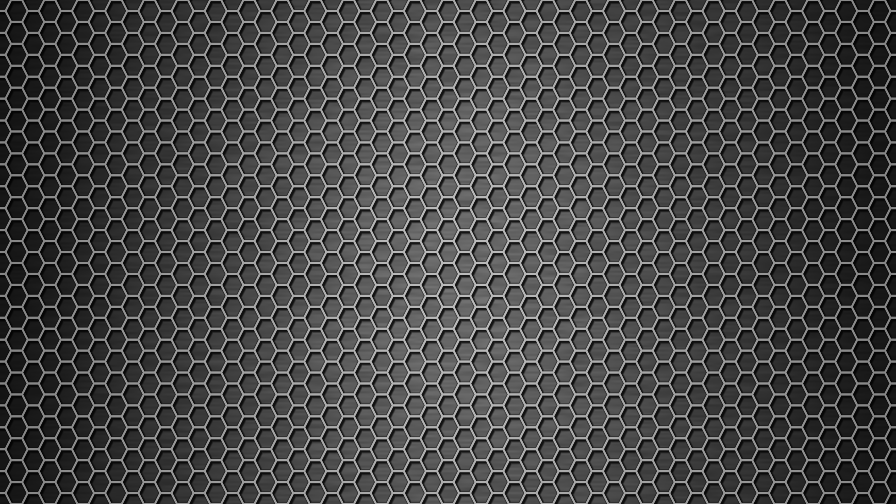
Write a Shadertoy shader that draws this pattern.

```glsl
const vec2 REPEATS = vec2(27.0, 23.0);      // column pairs across, rows down
const vec2 LATTICE = vec2(1.7320508, 1.0);  // repeat of a hexagon grid of unit height
const float WIRE_HALF_WIDTH = 0.052;
const vec2 SHADOW_OFFSET = vec2(-0.09, 0.08);
const float SHADOW_REACH = 0.15;
const float SHADOW_DEPTH = 0.80;
const vec2 LIGHT_CENTER = vec2(0.51, 0.47);
const vec2 LIGHT_SIZE = vec2(0.29, 0.78);
const vec2 BRUSH_FREQUENCY = vec2(42.0, 230.0);
const float BRUSH_STRENGTH = 0.30;
const float PLATE_DARK = 0.135;
const float PLATE_BRIGHT = 0.41;
const float WIRE_DARK = 0.55;
const float WIRE_BRIGHT = 0.73;

float hash(vec2 p) {
    vec3 q = fract(vec3(p.xyx) * 0.1031);
    q += dot(q, q.yzx + 33.33);
    return fract((q.x + q.y) * q.z);
}

float valueNoise(vec2 p) {
    vec2 cell = floor(p);
    vec2 f = fract(p);
    f = f * f * (3.0 - 2.0 * f);
    float low = mix(hash(cell), hash(cell + vec2(1.0, 0.0)), f.x);
    float high = mix(hash(cell + vec2(0.0, 1.0)), hash(cell + 1.0), f.x);
    return mix(low, high, f.y);
}

// Distance to the border of the nearest flat-topped hexagon
float hexEdge(vec2 p) {
    vec2 a = mod(p + 0.5 * LATTICE, LATTICE) - 0.5 * LATTICE;
    vec2 b = mod(p, LATTICE) - 0.5 * LATTICE;
    vec2 q = abs(dot(a, a) < dot(b, b) ? a : b);
    return 0.5 - max(q.y, dot(q, vec2(0.8660254, 0.5)));
}

// Fine horizontal scratches over broader streaks
float brushedGrain(vec2 uv) {
    float fine = valueNoise(uv * BRUSH_FREQUENCY);
    float broad = valueNoise(uv * BRUSH_FREQUENCY * vec2(0.4, 0.45) + 17.0);
    return mix(fine, broad, 0.35) - 0.5;
}

void mainImage(out vec4 fragColor, in vec2 fragCoord) {
    vec2 uv = fragCoord / iResolution.xy;
    vec2 p = (uv - 0.5) * REPEATS * LATTICE;
    float pixel = REPEATS.y / iResolution.y;

    // Tall soft light across the sheet
    vec2 fromLight = (uv - LIGHT_CENTER) / LIGHT_SIZE;
    float light = exp(-dot(fromLight, fromLight));
    float sideFade = 1.0 - 0.45 * smoothstep(0.32, 0.52, abs(uv.x - 0.5));

    // Brushed plate
    float plate = mix(PLATE_DARK, PLATE_BRIGHT, light) * sideFade;
    plate *= 1.0 + BRUSH_STRENGTH * brushedGrain(uv);

    // Shadow inside the upper left of each cell, with a thin dark rim all round
    float edge = hexEdge(p);
    float wireShadow = 1.0 - smoothstep(0.02, SHADOW_REACH, hexEdge(p + SHADOW_OFFSET));
    float rim = 1.0 - smoothstep(WIRE_HALF_WIDTH, 0.13, edge);
    float shade = plate * (1.0 - SHADOW_DEPTH * max(wireShadow, 0.6 * rim));

    // Raised wire
    float wire = 1.0 - smoothstep(-0.5 * pixel, 0.5 * pixel, edge - WIRE_HALF_WIDTH);
    float metal = mix(WIRE_DARK, WIRE_BRIGHT, light) * mix(0.85, 1.0, sideFade);
    fragColor = vec4(vec3(mix(shade, metal, wire)), 1.0);
}
```
